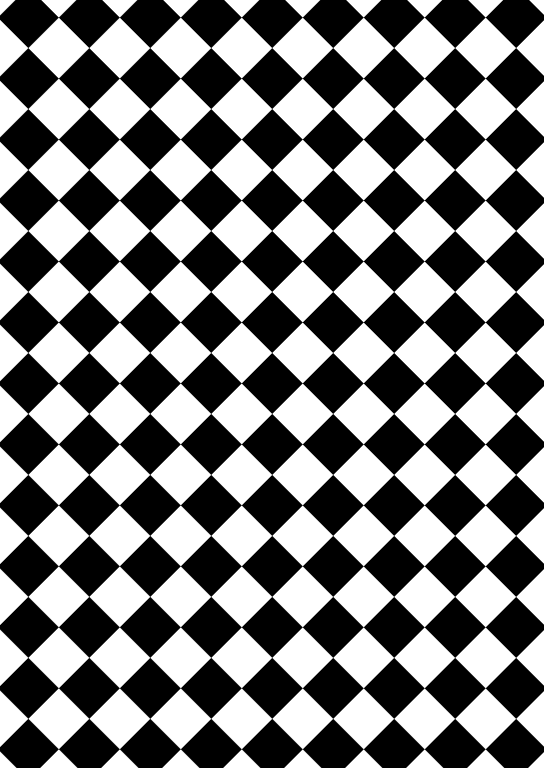
Write a Shadertoy shader that draws this pattern.

```glsl
// Signed distance to a unit lattice of diamonds touching at their corners
float diamondLattice(vec2 p) {
    vec2 fromCentre = abs(fract(p + 0.5) - 0.5);
    return (fromCentre.x + fromCentre.y - 0.5) * 0.70710678;
}

void mainImage(out vec4 fragColor, in vec2 fragCoord) {
    // Square cells sized by canvas height, one diamond at the middle
    float cell = 0.0794 * iResolution.y;
    vec2 middle = 0.5 * iResolution.xy + vec2(0.0004, 0.0007) * iResolution.y;
    float dist = diamondLattice((fragCoord - middle) / cell);

    // Edge coverage over one pixel: black inside, white outside
    float white = clamp(0.5 + dist * cell, 0.0, 1.0);
    fragColor = vec4(vec3(white), 1.0);
}
```
